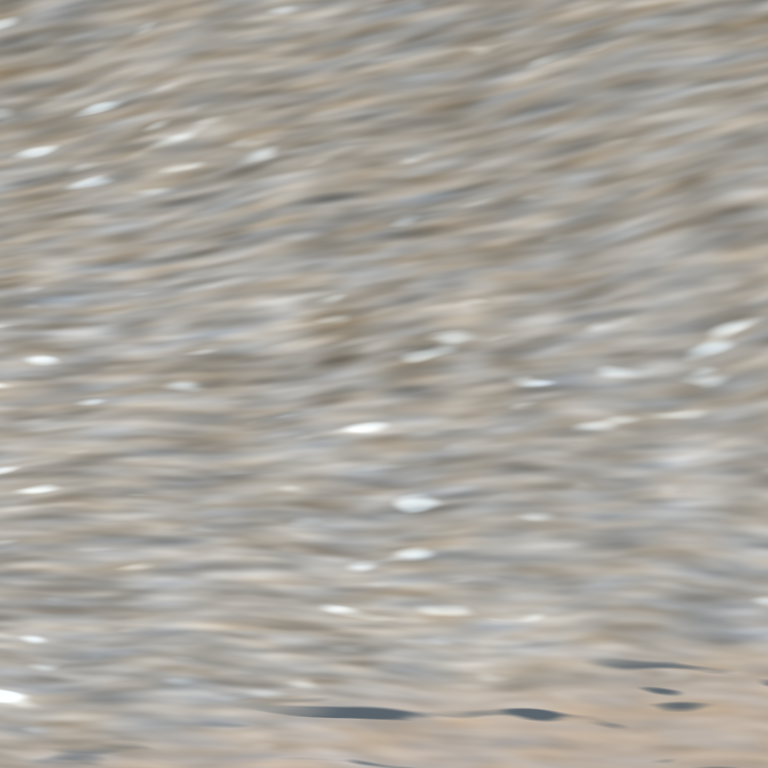
Give the GLSL for this texture, as a Shadertoy shader.

```glsl
// Draws rippled, sunlit water: fine slanted streaks of grey and beige with glints and dark blue slits.

vec3 hash3(vec2 p) {
    vec3 q = fract(vec3(p.xyx) * vec3(0.1031, 0.1030, 0.0973));
    q += dot(q, q.yxz + 33.33);
    return fract((q.xxy + q.yzz) * q.zyx);
}

// Cellular noise: one soft blob of random sign per cell, summed over neighbours.
float blobs(vec2 p, float seed) {
    vec2 cell = floor(p);
    float sum = 0.0;
    for (int j = -1; j <= 1; j++) {
        for (int i = -1; i <= 1; i++) {
            vec2 id = cell + vec2(i, j);
            vec3 rnd = hash3(id + seed * 37.0 + 100.0);
            vec2 d = p - id - rnd.xy;
            float falloff = max(0.0, 1.0 - dot(d, d));
            sum += (2.0 * rnd.z - 1.0) * falloff * falloff;
        }
    }
    return sum;
}

// Streamlines climb to the right at the top and flatten out at the bottom.
vec2 flow(vec2 uv) {
    float slope = mix(-0.06, 0.21, smoothstep(0.0, 0.9, uv.y));
    float wobble = 0.003 * sin(11.0 * uv.x + 9.0 * uv.y)
                 + 0.002 * sin(23.0 * uv.x - 17.0 * uv.y + 2.0);
    return vec2(uv.x, uv.y - slope * (uv.x - 0.5) + wobble);
}

void mainImage(out vec4 fragColor, in vec2 fragCoord) {
    vec2 uv = fragCoord / iResolution.xy;
    vec2 p = flow(uv);

    // Base tint: brownish at the top, paler below, peach in the lower right corner
    vec3 color = mix(vec3(0.68, 0.67, 0.65), vec3(0.63, 0.61, 0.575), smoothstep(0.0, 1.0, uv.y));
    float shallows = smoothstep(0.05, -0.08, uv.y - 0.02 - 0.14 * uv.x + 0.02 * blobs(p * vec2(5.0, 35.0), 1.0));
    color = mix(color, vec3(0.735, 0.685, 0.635), shallows);

    // Light and dark streaks in four sizes
    float ripples = 0.15 * blobs(p * vec2(5.0, 28.0), 2.0)
                  + 0.55 * blobs(p * vec2(11.0, 72.0), 3.0)
                  + 0.70 * blobs(p * vec2(16.0, 105.0), 4.0)
                  + 0.40 * blobs(p * vec2(26.0, 150.0), 12.0);
    color += 0.105 * ripples * (1.0 - 0.5 * shallows) * vec3(1.0, 1.01, 1.03);

    // Rounder mottling in a band above the middle
    float band = exp(-pow((uv.y - 0.6) / 0.14, 2.0)) * (1.0 - 0.5 * uv.x);
    color += 0.08 * band * blobs(p * vec2(20.0, 52.0), 5.0) * vec3(0.9, 1.0, 1.15);

    // Warm and cool tints
    float warmth = 0.9 * blobs(p * vec2(14.0, 85.0), 6.0) + 0.25 * blobs(p * vec2(5.0, 18.0), 7.0);
    color += warmth * vec3(0.024, 0.0, -0.031);

    // Sparse bluish glints that fade softly into the streaks
    float glint = smoothstep(0.65, 1.7, blobs(p * vec2(17.0, 68.0), 8.0)
                + 0.35 * blobs(p * vec2(4.0, 6.0), 9.0) + 0.25 * blobs(p * vec2(30.0, 120.0), 13.0));
    color += glint * (1.0 - shallows) * vec3(0.22, 0.26, 0.29);

    // Thin dark blue slits in the shallows
    float slit = smoothstep(0.35, 0.9, blobs(p * vec2(8.0, 78.0), 10.0) + 0.35 * blobs(p * vec2(18.0, 130.0), 11.0));
    color = mix(color, vec3(0.31, 0.36, 0.40), 0.9 * slit * smoothstep(0.15, 0.6, shallows));

    fragColor = vec4(clamp(color, 0.0, 1.0), 1.0);
}
```
